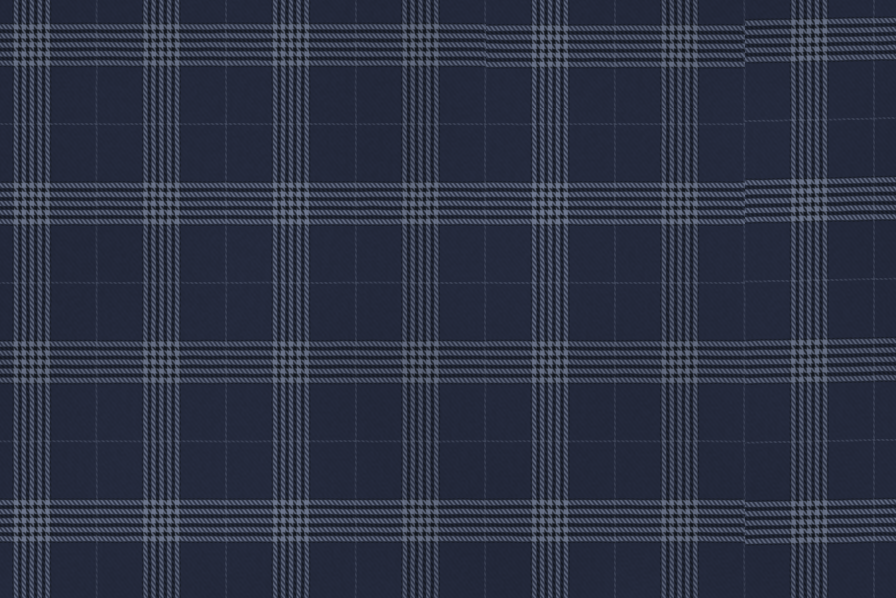
This texture is drawn by a WebGL 1 fragment shader. Its source:

```glsl
precision highp float;
// Navy twill cloth with grey glen bands and fine dotted overchecks.

uniform vec2 u_resolution;

// Lengths are fractions of the canvas width; y is measured from the top.
#define CELL vec2(0.1446, 0.1770)
#define FIRST_BAND vec2(0.0355, 0.0501)
#define STRIPE_PITCH vec2(0.0088, 0.0101)
#define STRIPES 4.9
#define TWILL_PITCH 0.0050
#define LINE_WIDTH 0.0016
#define SEAM_X 0.831
#define WEAR 0.07
#define NAVY vec3(0.138, 0.160, 0.232)
#define DARK vec3(0.070, 0.085, 0.110)
#define LIGHT vec3(0.400, 0.435, 0.520)

const float TAU = 6.2831853;

float hash(vec2 p) {
  return fract(sin(dot(p, vec2(127.1, 311.7))) * 43758.5453);
}

float noise(vec2 p) {
  vec2 i = floor(p), f = fract(p);
  f = f * f * (3.0 - 2.0 * f);
  return mix(mix(hash(i), hash(i + vec2(1.0, 0.0)), f.x),
             mix(hash(i + vec2(0.0, 1.0)), hash(i + vec2(1.0, 1.0)), f.x), f.y);
}

// Colour of the yarn at a position across one thread direction.
vec3 yarn(float pos, float cell, float first, float pitch, float px) {
  float repeat = (pos - first) / cell;
  float d = abs(fract(repeat + 0.5) - 0.5) * cell;

  // Alternating light and dark stripes, light at the centre and both edges.
  float stripe = smoothstep(0.05, 0.75, 0.5 + 0.5 * cos(TAU * d / pitch));
  float halfBand = 0.5 * STRIPES * pitch;
  float band = 1.0 - smoothstep(halfBand - px, halfBand + px, d);
  float fade = 0.95 + 0.1 * hash(vec2(floor(repeat + 0.5), cell));
  vec3 col = mix(NAVY, mix(DARK, LIGHT * fade, stripe), band);

  // Single fine thread halfway between bands.
  float width = max(LINE_WIDTH, px);
  float line = 1.0 - smoothstep(0.3 * width, width, 0.5 * cell - d);
  return mix(col, LIGHT, 0.4 * line);
}

// Rows slip and tilt at the cloth seams.
float rowSlip(vec2 p) {
  float rightPanel = step(SEAM_X, p.x);
  float topSeam = step(0.542, p.x) * (1.0 - step(0.12, p.y));
  float slip = 0.004 * cos(4.0 * p.y) + 0.02 * (p.x - SEAM_X);
  return rightPanel * slip - 0.0015 * topSeam * (1.0 - rightPanel);
}

void main() {
  float px = 1.0 / u_resolution.x;
  vec2 p = vec2(gl_FragCoord.x, u_resolution.y - gl_FragCoord.y) * px;
  vec2 q = p + vec2(0.0, rowSlip(p));

  // Slight unevenness in the thread positions.
  q += 0.0006 * (vec2(noise(p * 60.0), noise(p * 60.0 + 37.0)) - 0.5);

  vec3 warp = yarn(q.x, CELL.x, FIRST_BAND.x, STRIPE_PITCH.x, px);
  vec3 weft = yarn(q.y, CELL.y, FIRST_BAND.y, STRIPE_PITCH.y, px);

  // Diagonal twill decides which yarn lies on top, softly.
  float diagonal = sin(TAU * (q.x - q.y * 0.8) / TWILL_PITCH);
  float over = 0.5 + 0.33 * diagonal;
  vec3 col = mix(warp, weft, over);

  // Fibre grain and broad uneven shading.
  float grain = noise(p * 380.0) - 0.5;
  float shade = noise(p * 7.0) - 0.5;
  col *= 1.0 + WEAR * (grain + shade) + 0.02 * diagonal;

  gl_FragColor = vec4(col, 1.0);
}
```
